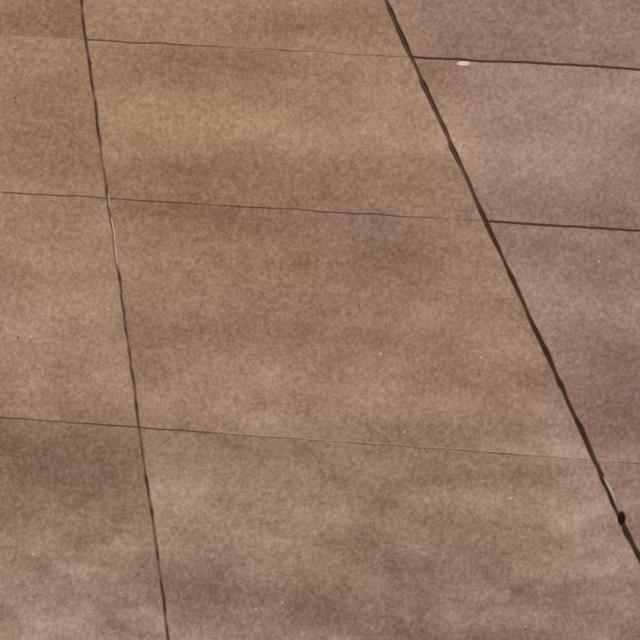
A three.js fragment shader for this texture:

```glsl
// Worn brown concrete paving seen in perspective. Screen points are mapped to
// slab columns and rows; joints come from the distance to the nearest whole
// column or row, and stains, grain, chips and specks from layered noise.
varying vec2 vUv;

float hash(vec2 p) {
  vec3 q = fract(vec3(p.xyx) * 0.1031);
  q += dot(q, q.yzx + 33.33);
  return fract((q.x + q.y) * q.z);
}

float noise(vec2 p) {
  vec2 i = floor(p), f = fract(p);
  f = f * f * (3.0 - 2.0 * f);
  return mix(mix(hash(i), hash(i + vec2(1.0, 0.0)), f.x),
             mix(hash(i + vec2(0.0, 1.0)), hash(i + 1.0), f.x), f.y);
}

// Layered noise, turned at each octave to hide the lattice
float fbm(vec2 p) {
  float sum = 0.0, amp = 0.5;
  for (int i = 0; i < 5; i++) {
    sum += amp * noise(p);
    p = mat2(1.6, 1.2, -1.2, 1.6) * p + 17.3;
    amp *= 0.5;
  }
  return sum;
}

// Soft elliptical patch
float patchAt(vec2 p, vec2 centre, vec2 radius) {
  vec2 q = (p - centre) / radius;
  return exp(-dot(q, q));
}

// Soft-edged line of the given half width
float line(float dist, float halfWidth) {
  return 1.0 - smoothstep(halfWidth - 0.0011, halfWidth + 0.0017, abs(dist));
}

// Sparse round specks, one possible per cell
float specks(vec2 p, float cells, float chance, float radius) {
  vec2 id = floor(p * cells);
  vec2 centre = 0.25 + 0.5 * vec2(hash(id + 3.7), hash(id + 9.1));
  float dist = length(fract(p * cells) - centre) / cells;
  return step(1.0 - chance, hash(id + 51.0)) * (1.0 - smoothstep(radius * 0.2, radius, dist));
}

void main() {
  vec2 p = vec2(vUv.x, 1.0 - vUv.y);  // y runs down, toward the viewer

  // Perspective: columns fan out, rows grow toward the viewer
  float colWidth = 0.476 + 0.317 * p.y;
  float col = (p.x - 0.126 - 0.138 * p.y) / colWidth;
  float level = p.y - (0.05 + 0.03 * p.y) * (p.x - 0.16);
  float depth = 0.1986 + 0.153 * level;
  float row = (level - 0.0635) / depth;
  vec2 slab = floor(vec2(col, row));
  float colJoint = floor(col + 0.5), rowJoint = floor(row + 0.5);

  // Slab body: tint, long streaky stains and mottling that grows nearer
  float streak = fbm(vec2(p.x * 3.2, level * 11.0) + slab * 7.3);
  float mottle = fbm(p * vec2(17.0, 27.0) + 4.0);
  vec3 color = vec3(0.598, 0.482, 0.399);
  color += (hash(slab + 20.0) - 0.5) * 0.015;
  color += (streak - 0.48) * vec3(0.19, 0.19, 0.18);
  color += (mottle - 0.48) * (0.06 + 0.14 * p.y * p.y);
  color += vec3(-0.005, -0.013, -0.034) * patchAt(p, vec2(0.3, 0.18), vec2(0.42, 0.22));
  color += vec3(-0.008, -0.008, 0.016) * smoothstep(0.85, 1.15, col);
  color += vec3(-0.008, 0.002, 0.01) * smoothstep(0.6, 0.95, p.y);

  // Local grime, purple bands and rubbed pale areas
  float grime = patchAt(p, vec2(0.32, 0.89), vec2(0.09, 0.06))
              + patchAt(p, vec2(0.97, 0.60), vec2(0.1, 0.1))
              + 0.8 * patchAt(p, vec2(0.70, 0.675), vec2(0.26, 0.028))
              + patchAt(p, vec2(0.07, 0.72), vec2(0.16, 0.05))
              + 0.7 * patchAt(p, vec2(0.62, 0.39), vec2(0.12, 0.04))
              + 0.6 * patchAt(p, vec2(0.45, 0.97), vec2(0.2, 0.04));
  color -= grime * (0.35 + 1.1 * mottle) * vec3(0.09, 0.085, 0.078);
  float purple = patchAt(p, vec2(0.57, 0.35), vec2(0.15, 0.025))
               + 0.4 * patchAt(p, vec2(0.2, 0.33), vec2(0.16, 0.015));
  color += purple * vec3(-0.03, -0.03, 0.002);
  float rubbed = patchAt(p, vec2(0.88 + 0.45 * (p.y - 0.70), 0.72), vec2(0.04, 0.1))
               + 0.6 * patchAt(p, vec2(0.73 + 0.45 * (p.y - 0.25), 0.25), vec2(0.04, 0.12))
               + 0.6 * patchAt(p, vec2(0.96, 0.86), vec2(0.06, 0.12))
               + 0.5 * patchAt(p, vec2(0.08, 0.95), vec2(0.1, 0.06));
  color += rubbed * (0.5 + mottle) * vec3(0.065, 0.065, 0.07);

  // Fine sandy grain on slanted lattices
  vec2 slanted = mat2(0.8, 0.6, -0.6, 0.8) * p;
  float grain = noise(slanted * 290.0) + 0.8 * noise(slanted.yx * 170.0 + 8.0) + 0.4 * noise(p * 430.0);
  color += (grain - 1.1) * 0.075;

  // Cross joints: crisp on the right slabs, faint and partly pale elsewhere
  float rowWander = (fbm(vec2(p.x * 24.0, rowJoint * 9.0)) - 0.48) * 0.004;
  float rowDist = (row - rowJoint) * depth * depth / 0.2083 + rowWander;
  float broken = noise(vec2(p.x * 18.0, rowJoint * 5.0 + 2.0));
  float crisp = step(1.0, col) * step(rowJoint, 1.5);
  float shown = (rowJoint < 0.5 && col < 0.0) ? 0.0 : 1.0;
  float paleRow = (1.0 - crisp) * (rowJoint == 1.0 ? 0.2 : smoothstep(0.25, 0.45, p.x));
  paleRow *= 0.4 + 0.6 * smoothstep(0.2, 0.6, noise(vec2(p.x * 40.0, rowJoint)));
  color = mix(color, vec3(0.68, 0.57, 0.49), shown * 0.55 * paleRow * line(rowDist + 0.0015, 0.0007));
  float rowDark = mix((0.2 + 0.45 * smoothstep(0.2, 0.7, broken)) * (1.0 - 0.6 * paleRow), 0.88, crisp);
  color = mix(color, vec3(0.27, 0.19, 0.16), shown * rowDark * line(rowDist, mix(0.0009, 0.0015, crisp)));

  // Long joints: thin on the left, wide, ragged and widening on the right
  float colWander = (fbm(vec2(p.y * 30.0, colJoint * 13.0)) - 0.48) * 0.004;
  float colDist = ((col - colJoint) * colWidth + colWander) * mix(0.99, 0.91, colJoint);
  float ragged = noise(vec2(p.y * 60.0, colJoint * 7.0 + 1.0));
  float halfWidth = mix(0.0012, 0.0024 + 0.001 * p.y, colJoint) * (0.55 + 0.9 * ragged);
  color = mix(color, vec3(0.44, 0.33, 0.27), 0.5 * line(colDist, halfWidth + 0.0016));
  float colDark = mix(0.3 + 0.5 * ragged, 0.75 + 0.2 * ragged, colJoint);
  color = mix(color, vec3(0.21, 0.14, 0.11), colDark * line(colDist, halfWidth));
  float farSplit = colJoint * (1.0 - smoothstep(0.25, 0.4, p.y));
  color = mix(color, vec3(0.46, 0.35, 0.29), 0.7 * farSplit * line(colDist + 0.0006, 0.0006));

  // Pale chipped mortar beside the long joints
  float chipSpan = exp(-pow((p.y - mix(0.37, 0.765, colJoint)) / mix(0.14, 0.04, colJoint), 2.0));
  float chips = smoothstep(0.3, 0.6, noise(vec2(p.y * 45.0, colJoint + 30.0))) * chipSpan;
  float chipDist = colDist - mix(0.0014, 0.003, colJoint);
  color = mix(color, vec3(0.78, 0.70, 0.63), 0.8 * chips * line(chipDist, mix(0.001, 0.002, colJoint)));
  float hole = patchAt(p, vec2(0.971, 0.81), vec2(0.007, 0.013));
  color = mix(color, vec3(0.15, 0.10, 0.08), smoothstep(0.3, 0.7, hole));

  // Scattered grit and one pale scuff on the far joint
  color = mix(color, vec3(0.80, 0.70, 0.58), 0.75 * specks(p, 26.0, 0.014, 0.0034));
  color = mix(color, vec3(0.32, 0.23, 0.18), 0.6 * specks(p + 5.0, 24.0, 0.008, 0.003));
  float scuff = patchAt(p, vec2(0.724, 0.099), vec2(0.012, 0.004));
  color = mix(color, vec3(0.86, 0.76, 0.72), smoothstep(0.25, 0.7, scuff));

  gl_FragColor = vec4(clamp(color, 0.0, 1.0), 1.0);
}
```
